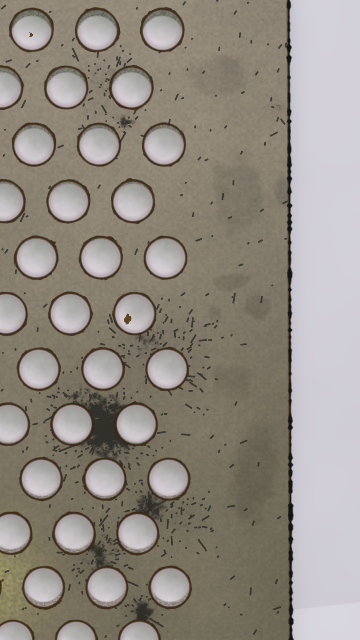
A Shadertoy shader for this texture:

```glsl
#define ROWS 12
#define ROW_STEP 0.0902
#define COL_STEP 0.1022
#define HOLE_RADIUS 0.0322
#define PLATE_EDGE 0.4515
#define GRAIN 0.065
#define SCRATCH_DARKNESS 0.72
#define METAL_TOP vec3(0.60, 0.56, 0.495)
#define METAL_BOTTOM vec3(0.475, 0.45, 0.375)
#define PAPER vec3(0.82, 0.81, 0.845)
#define RUST vec3(0.22, 0.15, 0.075)
#define SOOT vec3(0.13, 0.13, 0.12)

// Soot clusters: centre, radius, strength
const vec4 clusters[11] = vec4[](
    vec4(.167, .130, .050, .6), vec4(.199, .193, .020, .7), vec4(.172, .676, .062, 1.),
    vec4(.115, .630, .050, .5), vec4(.232, .790, .026, 1.), vec4(.285, .815, .040, .5),
    vec4(.150, .866, .052, .8), vec4(.221, .957, .026, .9), vec4(.275, .560, .065, .4),
    vec4(.437, .170, .016, .6), vec4(.215, .530, .045, .4));

// Stains: centre, half sizes
const vec4 stains[8] = vec4[](
    vec4(.340, .117, .050, .036), vec4(.372, .300, .042, .065), vec4(.335, .490, .014, .017),
    vec4(.403, .482, .020, .021), vec4(.365, .595, .030, .030), vec4(.398, .740, .042, .080),
    vec4(.442, .300, .012, .030), vec4(.360, .440, .028, .014));

float hash(vec2 p) {
    return fract(sin(dot(p, vec2(127.1, 311.7))) * 43758.5453);
}

float noise(vec2 p) {
    vec2 i = floor(p), f = fract(p);
    f = f * f * (3.0 - 2.0 * f);
    return mix(mix(hash(i), hash(i + vec2(1, 0)), f.x),
               mix(hash(i + vec2(0, 1)), hash(i + vec2(1, 1)), f.x), f.y);
}

float fbm(vec2 p) {
    return 0.5 * noise(p) + 0.3 * noise(p * 2.1 + 7.0) + 0.2 * noise(p * 4.3 + 19.0);
}

// Scratch direction in xy, density in z
vec3 sootField(vec2 p) {
    vec3 field = vec3(0.05, -0.07, 0.035);
    for (int i = 0; i < 11; i++) {
        vec2 d = (p - clusters[i].xy) / clusters[i].z;
        float w = clusters[i].w * exp(-dot(d, d));
        field += vec3(d * w, w);
    }
    return vec3(normalize(field.xy + 1e-4), field.z);
}

float scratches(vec2 p, float cell, float seed, float aa) {
    float ink = 0.0;
    for (int k = 0; k < 9; k++) {
        vec2 id = floor(p / cell) + vec2(k % 3 - 1, k / 3 - 1);
        vec2 start = (id + vec2(hash(id + seed), hash(id + seed + 31.0))) * cell;
        vec3 field = sootField(start);
        float turn = (hash(id + seed + 57.0) - 0.5) * 1.3;
        vec2 dir = mat2(cos(turn), sin(turn), -sin(turn), cos(turn)) * field.xy;
        float size = hash(id + seed + 83.0);
        vec2 d = p - start;
        float along = clamp(dot(d, dir), 0.0, cell * size * size * 0.9);
        float line = 1.0 - smoothstep(0.0, aa, length(d - dir * along) - 0.0006);
        ink = max(ink, line * step(hash(id + seed + 101.0), field.z * 0.9));
    }
    return ink;
}

// Nearest hole: offset in radii, radius, row
vec4 nearestHole(vec2 p) {
    vec4 best = vec4(100.0);
    for (int k = 0; k < ROWS; k++) {
        float row = float(k);
        float pitch = COL_STEP - 0.00033 * row;
        float lastX = 0.2539 + 0.0012 * row - 0.0495 * mod(row, 2.0);
        float column = clamp(round((lastX - p.x) / pitch), 0.0, 3.0);
        vec2 centre = vec2(lastX - column * pitch, 0.0469 + ROW_STEP * row - 0.00031 * row * row);
        float radius = HOLE_RADIUS - 0.0001 * row;
        vec2 q = (p - centre) / radius;
        if (dot(q, q) < dot(best.xy, best.xy)) best = vec4(q, radius, row);
    }
    return best;
}

vec3 holeColor(vec2 q, float row, vec2 p) {
    float t = row / float(ROWS - 1);
    float shade = smoothstep(-0.9, 1.0, dot(q, vec2(0.4, -0.75)) + 0.5 * (fbm(q * 1.7 + row) - 0.5));
    vec3 col = mix(vec3(0.85, 0.825, 0.85), vec3(0.60, 0.61, 0.585), shade);
    col = mix(col, vec3(0.64, 0.58, 0.605), 0.7 * smoothstep(0.65, 1.0, length(q)));
    // Visible inner wall, moving from the top to the bottom down the plate
    float wall = smoothstep(0.95, 1.06, length(q - vec2(0.0, mix(0.32, -0.34, t))));
    vec3 wallColor = mix(vec3(0.40, 0.41, 0.36), vec3(0.56, 0.52, 0.49), t);
    col = mix(col, wallColor * (0.8 + 0.4 * noise(p * 500.0)), wall * 0.85);
    return col;
}

vec3 plateColor(vec2 p, float aa) {
    vec3 col = mix(METAL_TOP, METAL_BOTTOM, smoothstep(0.0, 1.0, p.y));
    col *= 0.97 + 0.10 * (fbm(p * 9.0) - 0.5) - 0.05 * smoothstep(0.3, 0.45, p.x);
    vec2 warp = vec2(fbm(p * 28.0), fbm(p * 28.0 + 40.0)) - 0.5;
    for (int i = 0; i < 8; i++) {
        float d = length((p - stains[i].xy) / stains[i].zw + warp * 0.9);
        col *= 1.0 - 0.09 * (1.0 - smoothstep(0.65, 1.15, d)) * (0.5 + fbm(p * 30.0));
    }
    // Oily gloss in the lower left
    vec2 gloss = (p - vec2(0.0, 0.91)) / vec2(0.065, 0.085);
    col += vec3(0.12, 0.12, 0.02) * exp(-dot(gloss, gloss)) * (0.4 + noise(p * 260.0));
    col *= 1.0 + GRAIN * (noise(p * 480.0) + noise(p * 230.0) - 1.0);
    // Soot and scratches
    float density = sootField(p).z;
    float soot = smoothstep(0.48, 0.85, density * (0.35 + fbm(p * 110.0)));
    float ink = max(scratches(p, 0.009, 3.0, aa), scratches(p, 0.016, 11.0, aa));
    ink = max(ink, scratches(p, 0.027, 23.0, aa));
    col *= 1.0 - 0.12 * min(density, 1.0);
    return mix(col, SOOT, max(ink * SCRATCH_DARKNESS, soot * 0.8));
}

void mainImage(out vec4 fragColor, in vec2 fragCoord) {
    // Height is one, y runs down from the top
    vec2 p = vec2(fragCoord.x, iResolution.y - fragCoord.y) / iResolution.y;
    float aa = 1.0 / iResolution.y;
    vec3 col = plateColor(p, aa);

    // Holes with rusty rims
    vec4 hole = nearestHole(p);
    float d = (length(hole.xy) - 1.0) * hole.z;
    float rim = 0.0008 + 0.0045 * pow(fbm(p * 75.0), 3.0);
    col = mix(col, RUST, 0.9 * (1.0 - smoothstep(rim, rim + 1.5 * aa, abs(d))));
    float inside = 1.0 - smoothstep(-aa, aa, d + 0.001);
    col = mix(col, holeColor(hole.xy, hole.w, p), inside);
    float chip = min(length((p - vec2(.199, .498)) * vec2(1.0, 0.7)), 2.0 * length(p - vec2(.048, .054)));
    chip += 0.009 * (noise(p * 240.0) - 0.5);
    col = mix(col, vec3(0.36, 0.27, 0.13), 1.0 - smoothstep(0.004, 0.004 + aa, chip));

    // Paper with a fold, and the ragged plate edge
    float foldY = 0.953 - 0.11 * (p.x - 0.456);
    vec3 paper = PAPER + 0.025 * (fbm(p * 5.0) - 0.5) + 0.02 * (0.5 - p.y);
    paper += 0.04 * smoothstep(foldY - aa, foldY + aa, p.y);
    paper *= 1.0 - 0.10 * exp(-(p.x - PLATE_EDGE) / 0.012);
    float edge = p.x - PLATE_EDGE - 0.0035 * p.y;
    float ragged = 0.0055 * pow(noise(vec2(p.y * 190.0, 4.0)), 2.0);
    col = mix(col, RUST * 1.6, 0.7 * smoothstep(-0.005, -0.002, edge));
    col = mix(col, SOOT * 0.6, smoothstep(-aa, aa, edge + 0.0015 + 0.5 * ragged));
    col = mix(col, paper, smoothstep(-aa, aa, edge - 0.0008 - 0.6 * ragged));
    fragColor = vec4(col, 1.0);
}
```
